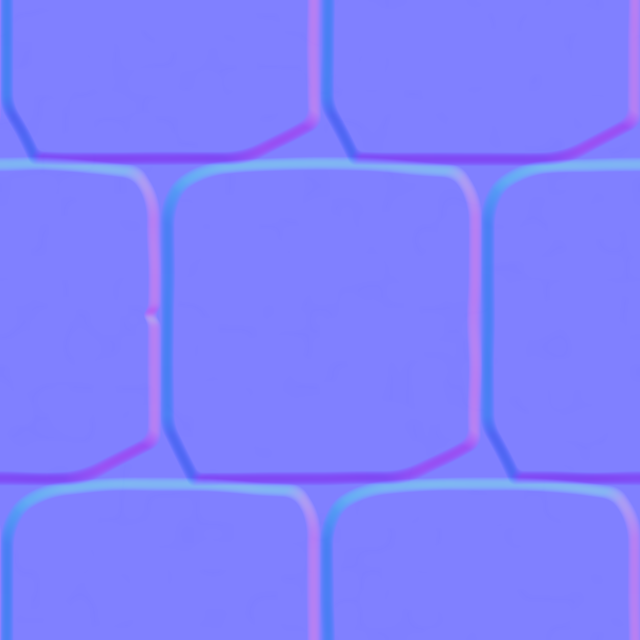
Reproduce this texture map procedurally as a Shadertoy shader.

```glsl
#define REPEATS 2.0
#define BEVEL_HALF_WIDTH 0.022
#define BEVEL_TILT 0.47
#define CORNER_BLEND 0.03
#define EDGE_WOBBLE 0.008
#define CORNER_VARIATION 0.016
#define NICK_DEPTH 0.012
#define SCRATCH_TILT 0.012

float hash(vec2 p) {
    return fract(sin(dot(p, vec2(127.1, 311.7))) * 43758.5);
}

// Value noise that wraps after a whole number of lattice cells
float wrapNoise(vec2 p, float period) {
    vec2 i = floor(p), f = fract(p);
    vec2 a = mod(i, period), b = mod(i + 1.0, period);
    f = f * f * (3.0 - 2.0 * f);
    return mix(mix(hash(a), hash(vec2(b.x, a.y)), f.x),
               mix(hash(vec2(a.x, b.y)), hash(b), f.x), f.y);
}

float smoothMax(float a, float b, float k) {
    float h = max(k - abs(a - b), 0.0) / k;
    return max(a, b) + 0.25 * k * h * h;
}

// Distance to one stone, with p measured from the centre of its cell
float stoneDistance(vec2 p, vec2 id) {
    float vary = CORNER_VARIATION * (hash(id + 3.7) - 0.5);

    // Straight sides and the slightly crowned top
    float sides = max(-p.x - 0.476, p.x - 0.482);
    float crown = 0.1 * abs(p.x) + 0.995 * p.y - 0.503;
    float ends = max(smoothMax(p.y - 0.488, crown, 0.01), -p.y - 0.495);
    float d = smoothMax(sides, ends, CORNER_BLEND);

    // Corner cuts: lower left, lower right, upper left, upper right
    d = smoothMax(d, dot(p, vec2(-0.89, -0.455)) - 0.574, 0.5 * CORNER_BLEND);
    d = smoothMax(d, dot(p, vec2(0.468, -0.884)) - 0.562 + vary, CORNER_BLEND);
    d = smoothMax(d, dot(p, vec2(-0.7, 0.714)) - 0.606 - vary, 2.0 * CORNER_BLEND);
    d = smoothMax(d, dot(p, vec2(0.856, 0.517)) - 0.608 + vary, CORNER_BLEND);

    // Uneven outline, plus a small nick in the right side of one stone
    d += EDGE_WOBBLE * (wrapNoise((p + 1.0) * 7.0 + id * 19.0, 64.0) - 0.5);
    float nicked = float(id.x < 0.5 && id.y > 0.5) * step(0.0, p.x);
    float across = (p.y - 0.015) / 0.02;
    return d + nicked * NICK_DEPTH * exp(-across * across);
}

// Summed relief of the four nearest stones in running bond
float relief(vec2 p) {
    float height = 0.0;
    for (int j = 0; j < 2; j++) {
        float row = floor(p.y) + float(j);
        float parity = mod(row, 2.0);
        float shift = 0.5 * (1.0 - parity);
        for (int i = 0; i < 2; i++) {
            float column = floor(p.x - shift) + float(i);
            vec2 id = vec2(mod(column, REPEATS), parity);
            float d = stoneDistance(p - vec2(column + shift, row), id);
            height += 1.0 - smoothstep(-BEVEL_HALF_WIDTH, BEVEL_HALF_WIDTH, d);
        }
    }
    return height;
}

// Faint broken hairlines along noise contours
float scratches(vec2 uv) {
    float contour = wrapNoise(uv * 24.0, 24.0) - 0.5;
    float gaps = smoothstep(0.6, 0.75, wrapNoise(uv * 31.0, 31.0));
    return gaps * exp(-contour * contour * 900.0);
}

void mainImage(out vec4 fragColor, in vec2 fragCoord) {
    vec2 uv = fragCoord / iResolution.xy;
    vec2 p = uv * REPEATS;

    // Slope from central differences, scaled by the bevel's peak steepness
    vec2 e = vec2(0.002, 0.0);
    vec2 slope = vec2(relief(p + e.xy) - relief(p - e.xy),
                      relief(p + e.yx) - relief(p - e.yx)) / (2.0 * e.x);
    vec2 tilt = -slope * BEVEL_TILT * BEVEL_HALF_WIDTH / 0.75;
    tilt -= SCRATCH_TILT * scratches(uv);

    // Pack the unit normal into colour
    vec3 normal = normalize(vec3(tilt, 1.0));
    fragColor = vec4(0.5 + 0.5 * normal, 1.0);
}
```
